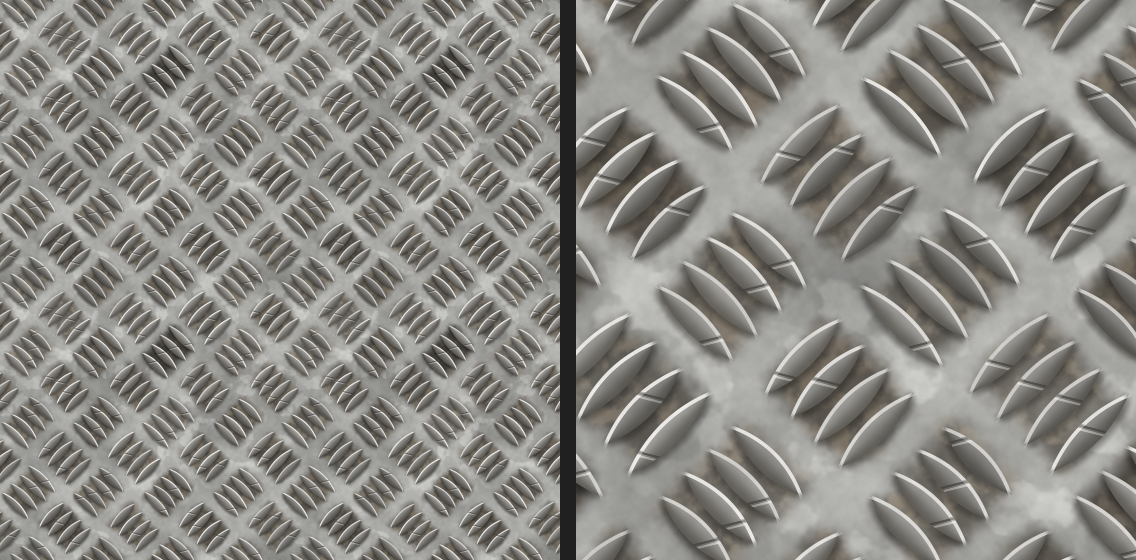
Left, the full canvas; right, a detail of the centre.
Reproduce this texture procedurally as a Shadertoy shader.

```glsl
// Worn steel tread plate: groups of four raised bars in alternating diagonals.

const float CELLS = 8.0;         // group pairs across and down
const float WEAR_PERIOD = 4.0;   // cells before the wear repeats
const float BAR_HALF_LENGTH = 0.265;
const float BAR_HALF_WIDTH = 0.056;
const float BAR_SPACING = 0.175;

const vec3 STEEL_DULL = vec3(0.53, 0.53, 0.52);
const vec3 STEEL_PALE = vec3(0.71, 0.71, 0.695);
const vec3 DIRT_DARK = vec3(0.33, 0.31, 0.28);
const vec3 DIRT_TAN = vec3(0.54, 0.49, 0.42);
const vec3 BAR_SHADE = vec3(0.36, 0.35, 0.33);
const vec3 BAR_FACE = vec3(0.58, 0.575, 0.56);
const vec3 GLINT = vec3(0.92, 0.915, 0.90);

float hash(vec2 p) {
    vec3 q = fract(p.xyx * 0.1031);
    q += dot(q, q.yzx + 33.33);
    return fract((q.x + q.y) * q.z);
}

// Value noise that wraps after a whole number of lattice steps.
float noise(vec2 p, float period) {
    vec2 i = floor(p), f = fract(p);
    f = f * f * (3.0 - 2.0 * f);
    vec2 a = mod(i, period), b = mod(i + 1.0, period);
    return mix(mix(hash(a), hash(vec2(b.x, a.y)), f.x),
               mix(hash(vec2(a.x, b.y)), hash(b), f.x), f.y);
}

float wearNoise(vec2 p, float scale) {
    float sum = 0.0, weight = 0.5;
    for (int i = 0; i < 4; i++) {
        sum += weight * noise(p * scale, WEAR_PERIOD * scale);
        scale *= 2.0;
        weight *= 0.5;
    }
    return sum / 0.9375;
}

float stroke(float d, float halfWidth, float px) {
    return 1.0 - smoothstep(halfWidth - 0.6 * px, halfWidth + 0.6 * px, abs(d));
}

// Flat sheet: cloudy stains, pale scuffs and fine grain.
vec3 plate(vec2 p) {
    float cloud = wearNoise(p, 2.0);
    float scuff = smoothstep(0.53, 0.66, wearNoise(p + 1.7, 5.0));
    scuff *= smoothstep(0.42, 0.65, wearNoise(p + 2.3, 1.0));
    vec3 col = mix(STEEL_DULL, STEEL_PALE, smoothstep(0.15, 0.85, cloud));
    col += 0.09 * scuff;
    return col + 0.05 * (wearNoise(p, 24.0) - 0.5);
}

// One lens-shaped bar along x, lit on its upper edge.
vec3 bar(vec3 col, vec2 q, float seed, float size, float px) {
    float reach = BAR_HALF_LENGTH * size * (0.94 + 0.1 * seed);
    float along = q.x / reach;
    float halfWidth = BAR_HALF_WIDTH * (1.0 - along * along);
    float d = abs(q.y) - halfWidth;
    float ends = 1.0 - smoothstep(0.85, 1.05, abs(along));

    // Contact shadow on the lower side
    float below = smoothstep(0.05, 0.0, abs(q.y + halfWidth));
    col *= 1.0 - 0.3 * below * ends;

    // Rounded face with an occasional scratch
    float slope = smoothstep(-1.0, 0.9, q.y / max(halfWidth, 0.01));
    vec3 face = mix(BAR_SHADE, BAR_FACE, slope) * (0.9 + 0.2 * seed);
    float cut = q.x - 0.3 * (seed - 0.5) - 0.6 * q.y;
    float scratched = step(0.45, fract(seed * 17.3));
    face = mix(face, BAR_SHADE * 0.7, 0.7 * scratched * stroke(cut, 0.006, px));
    face += 0.2 * scratched * stroke(cut - 0.02, 0.006, px);
    col = mix(col, face, 1.0 - smoothstep(-0.6 * px, 0.6 * px, d));

    // Polished edge, broken where it is cut
    float shine = stroke(q.y - halfWidth + 0.007, 0.009, px) * ends;
    shine *= (0.6 + 0.4 * fract(seed * 7.1)) * (1.0 - 0.6 * scratched * stroke(cut, 0.012, px));
    return mix(col, GLINT, shine);
}

// Lattice of bar groups; mirror is 1 or -1 and picks the diagonal.
vec3 barGroups(vec3 col, vec2 p, vec2 center, float mirror, float px) {
    vec2 g = p - center + 0.5;
    vec2 id = mod(floor(g), WEAR_PERIOD) + 5.0 * mirror + 7.0;
    vec2 f = (fract(g) - 0.5) * vec2(mirror, 1.0);
    vec2 q = vec2(f.x - f.y, f.x + f.y) * 0.70711;
    float seed = hash(id);
    float size = mix(0.9, 1.04, hash(id + 31.0));

    // Grime packed between the bars, heavier in a few groups
    vec2 box = abs(q) - vec2(0.15, 0.24);
    float dist = length(max(box, 0.0)) + 0.10 * (wearNoise(p, 6.0) - 0.5);
    float grime = (1.0 - smoothstep(-0.01, 0.13, dist)) * mix(0.72, 1.0, seed);
    float tan_ = smoothstep(0.38, 0.72, wearNoise(p + 0.9, 12.0));
    vec3 dirt = mix(DIRT_DARK, DIRT_TAN, tan_ * mix(0.95, 0.5, seed));
    col = mix(col, dirt, grime);
    float soot = pow(hash(id + 57.0), 8.0);
    col *= 1.0 - 0.35 * soot * (1.0 - smoothstep(0.0, 0.17, dist));

    for (int i = 0; i < 4; i++) {
        float k = float(i);
        vec2 local = q - vec2(0.0, (k - 1.5) * BAR_SPACING * size);
        col = bar(col, local, hash(id + vec2(13.0 * k, 71.0)), size, px);
    }
    return col;
}

void mainImage(out vec4 fragColor, in vec2 fragCoord) {
    vec2 p = fragCoord / iResolution.xy * CELLS;
    float px = CELLS / iResolution.y;
    vec3 col = plate(p);
    col = barGroups(col, p, vec2(0.41, 0.97), 1.0, px);
    col = barGroups(col, p, vec2(0.92, 0.46), -1.0, px);
    col *= 0.96 + 0.08 * wearNoise(p + 3.1, 16.0);
    fragColor = vec4(clamp(col, 0.0, 1.0), 1.0);
}
```
